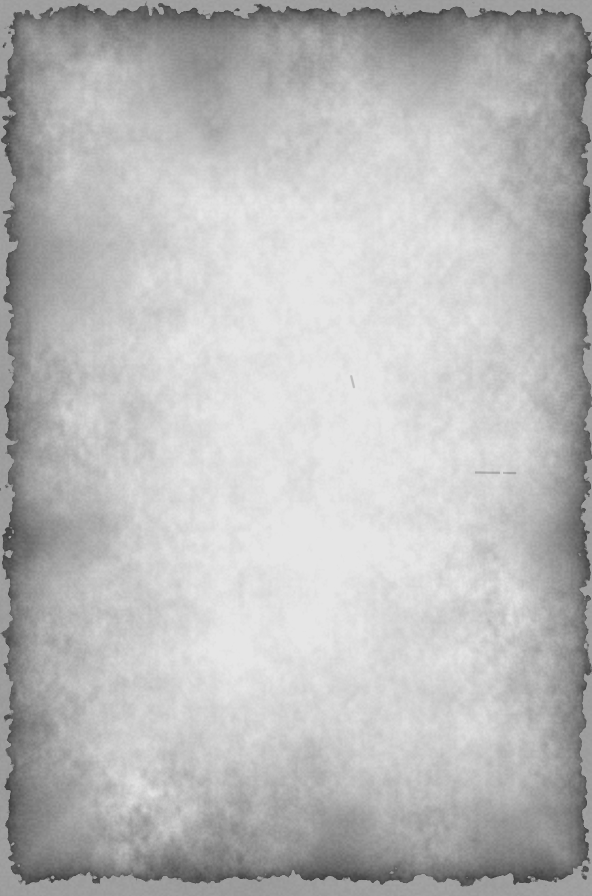
Give the GLSL for this texture, as a Shadertoy shader.

```glsl
float hash(vec2 p) {
    return fract(sin(dot(p, vec2(127.1, 311.7))) * 43758.5453);
}

float valueNoise(vec2 p) {
    vec2 cell = floor(p), f = fract(p);
    f = f * f * (3.0 - 2.0 * f);
    return mix(mix(hash(cell), hash(cell + vec2(1, 0)), f.x),
               mix(hash(cell + vec2(0, 1)), hash(cell + vec2(1, 1)), f.x), f.y);
}

float fbm(vec2 p) {
    float sum = 0.0, amplitude = 0.5;
    for (int i = 0; i < 5; i++) {
        sum += amplitude * valueNoise(p);
        p = mat2(1.6, 1.2, -1.2, 1.6) * p + 7.3;
        amplitude *= 0.5;
    }
    return sum / 0.96875;
}

float roundedBox(vec2 p, vec2 halfSize, float radius) {
    vec2 q = abs(p) - halfSize + radius;
    return length(max(q, 0.0)) + min(max(q.x, q.y), 0.0) - radius;
}

float segment(vec2 p, vec2 a, vec2 b) {
    vec2 pa = p - a, ba = b - a;
    return length(pa - ba * clamp(dot(pa, ba) / dot(ba, ba), 0.0, 1.0));
}

// Centre, radius and brightness change of each stain
const vec4 stains[12] = vec4[12](
    vec4(0.234, 0.925, 0.060, -0.13), vec4(0.234, 0.855, 0.030, -0.10),
    vec4(0.470, 0.945, 0.045, -0.13), vec4(0.045, 0.710, 0.070, -0.10),
    vec4(0.035, 0.400, 0.050, -0.15), vec4(0.635, 0.680, 0.060, -0.09),
    vec4(0.645, 0.400, 0.060, -0.13), vec4(0.380, 0.050, 0.060, -0.10),
    vec4(0.590, 0.060, 0.060, -0.12), vec4(0.050, 0.065, 0.060, -0.09),
    vec4(0.550, 0.335, 0.070, 0.04), vec4(0.145, 0.100, 0.050, 0.08));

void mainImage(out vec4 fragColor, in vec2 fragCoord) {
    vec2 p = fragCoord / iResolution.y;
    vec2 middle = 0.5 * vec2(iResolution.x / iResolution.y, 1.0);
    float pixel = 1.0 / iResolution.y;

    float clouds = fbm(p * 7.0 + 3.0) - 0.5;
    float blotches = fbm(p * 26.0 + 11.0) - 0.5;
    float fibres = fbm(p * vec2(130, 95)) - 0.5;
    float grain = valueNoise(p * 420.0) - 0.5;

    // Worn rim fading into pale paper
    float inside = -roundedBox(p - middle - vec2(0.002, 0.004), middle - vec2(0.008, 0.016), 0.025);
    float depth = max(inside + (clouds * 0.09 + blotches * 0.035) * smoothstep(0.0, 0.08, inside), 0.0);
    float tone = 0.895 - 0.27 * exp(-depth / 0.09) - 0.22 * exp(-depth / 0.022);
    tone -= 0.06 * smoothstep(0.68, 0.98, p.y) + 0.04 * smoothstep(0.35, 0.05, p.y);

    // Stains broken up by mottling
    for (int i = 0; i < 12; i++) {
        vec2 offset = (p - stains[i].xy + 0.05 * vec2(clouds, blotches)) / stains[i].z;
        tone += stains[i].w * exp(-dot(offset, offset)) * clamp(0.9 + 2.5 * blotches + 1.5 * fibres, 0.0, 1.8);
    }
    float wear = exp(-depth / 0.12);
    tone += clouds * 0.09 + blotches * mix(0.06, 0.16, wear);
    tone += fibres * mix(0.06, 0.17, wear) + grain * mix(0.02, 0.06, wear);
    tone = clamp(tone, 0.3, 0.9);

    // Fine scratches
    float scratch = min(segment(p, vec2(0.392, 0.580), vec2(0.395, 0.568)),
                        segment(p, vec2(0.510, 0.473), vec2(0.575, 0.472)) + 0.002 * step(0.5, valueNoise(p * 150.0)));
    tone -= 0.16 * (1.0 - smoothstep(0.0004, 0.0004 + 1.5 * pixel, scratch));

    // Ragged torn border
    float tear = inside + (fbm(p * 55.0 + 20.0) - 0.5) * 0.026 + (valueNoise(p * 190.0) - 0.5) * 0.008;
    tone -= 0.07 * exp(-abs(tear) / 0.003);
    float backing = 0.62 + 0.05 * clouds + 0.03 * grain;
    tone = mix(backing, tone, smoothstep(-pixel, pixel, tear));

    fragColor = vec4(vec3(tone), 1.0);
}
```
